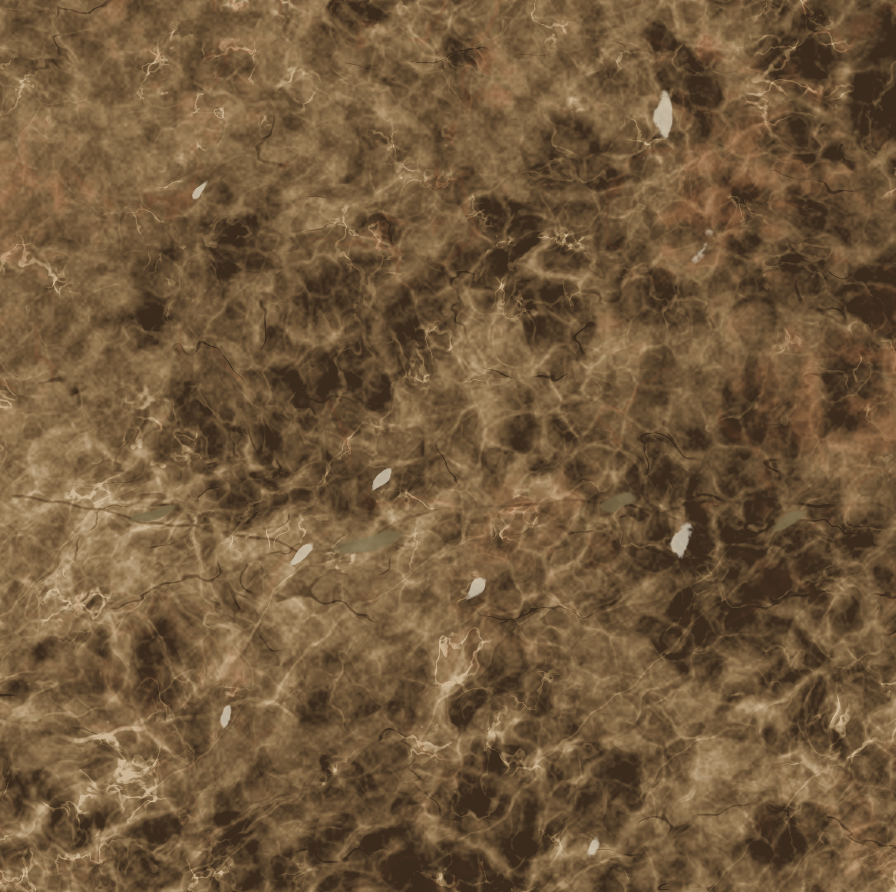
Reproduce this texture procedurally as a Shadertoy shader.

```glsl
// Polished brown breccia marble: dark angular clasts in a tan, crackled ground.
// Cell noise at three sizes makes the clasts, noise contours make veins and
// cracks, and one scalar tone is finally mapped through a brown colour ramp.

const vec3 UMBER = vec3(0.23, 0.17, 0.115);
const vec3 BROWN = vec3(0.44, 0.34, 0.22);
const vec3 TAN   = vec3(0.59, 0.48, 0.33);
const vec3 CREAM = vec3(0.80, 0.71, 0.58);
const vec3 RUST  = vec3(0.53, 0.32, 0.20);
const vec3 OLIVE = vec3(0.49, 0.43, 0.30);
const vec3 CALCITE = vec3(0.84, 0.80, 0.72);

float hash(vec2 p) {
    vec3 q = fract(p.xyx * 0.1031);
    q += dot(q, q.yzx + 33.33);
    return fract((q.x + q.y) * q.z);
}

float noise(vec2 p) {
    vec2 i = floor(p), f = fract(p);
    f = f * f * (3.0 - 2.0 * f);
    vec2 e = vec2(1.0, 0.0);
    return mix(mix(hash(i), hash(i + e.xy), f.x),
               mix(hash(i + e.yx), hash(i + e.xx), f.x), f.y);
}

float fbm(vec2 p) {
    float sum = 0.0, amp = 0.516;
    for (int i = 0; i < 5; i++) {
        sum += amp * noise(p);
        p = mat2(1.6, 1.2, -1.2, 1.6) * p + 17.3;
        amp *= 0.5;
    }
    return sum;
}

vec2 rotate(vec2 p, float angle) {
    float c = cos(angle), s = sin(angle);
    return vec2(c * p.x + s * p.y, c * p.y - s * p.x);
}

// x: gap between the two nearest cell centres, y: random value of the cell
vec2 cells(vec2 p) {
    vec2 base = floor(p);
    float near = 9.0, second = 9.0, id = 0.0;
    for (int y = -1; y <= 1; y++)
    for (int x = -1; x <= 1; x++) {
        vec2 cell = base + vec2(x, y);
        vec2 centre = cell + vec2(hash(cell), hash(cell + 57.0));
        float d = distance(p, centre);
        second = min(second, max(d, near));
        if (d < near) { near = d; id = hash(cell + 113.0); }
    }
    return vec2(second - near, id);
}

// x: dark fragment, present where the region value is high, y: its pale rim
vec2 clasts(vec2 p, float region) {
    vec2 c = cells(p);
    float present = smoothstep(0.42, 0.58, region + 0.4 * (c.y - 0.5));
    return vec2(smoothstep(0.04, 0.24, c.x) * present, 1.0 - smoothstep(0.01, 0.09, c.x));
}

// Thin line along a noise contour
float thread(vec2 p, float width) {
    return 1.0 - smoothstep(0.2 * width, width, abs(fbm(p) - 0.5));
}

// Ellipse with a ragged rim
float blot(vec2 p, vec2 centre, vec2 radii, float angle, float ragged) {
    float d = length(rotate(p - centre, angle) / radii);
    return 1.0 - smoothstep(0.6, 1.0, d + ragged * (fbm(p * 42.0) - 0.5));
}

// Height of a wandering, nearly level seam
float seam(float x, float height, float seed) {
    return height + 0.20 * (fbm(vec2(x * 3.0, seed)) - 0.5);
}

vec3 stoneRamp(float tone) {
    vec3 c = mix(UMBER, BROWN, clamp((tone - 0.23) / 0.21, 0.0, 1.0));
    c = mix(c, TAN, clamp((tone - 0.44) / 0.15, 0.0, 1.0));
    return mix(c, CREAM, clamp((tone - 0.59) / 0.21, 0.0, 1.0));
}

void mainImage(out vec4 fragColor, in vec2 fragCoord) {
    vec2 p = fragCoord / iResolution.y;
    vec2 bend = vec2(fbm(p * 6.0), fbm(p * 6.0 + 31.0)) - 0.5;
    vec2 jag = vec2(noise(p * 55.0), noise(p * 55.0 + 19.0)) - 0.5;
    vec2 q = p + 0.07 * bend + 0.008 * jag;
    float lower = smoothstep(0.62, 0.25, p.y);

    // Cloudy ground and three sizes of clasts
    float region = fbm(p * 3.4 + 8.0);
    float cloud = fbm(q * 6.0 + 40.0);
    float mottle = fbm(q * 48.0 + 3.0);
    vec2 big = clasts(q * 10.0, region);
    vec2 small = clasts(rotate(q, 0.5) * 23.0 + 5.0, 0.75 * region + 0.25 * cloud);
    vec2 tiny = clasts(rotate(q, 1.1) * 47.0 + 9.0, 0.4 * region + 0.6 * cloud);
    float tone = 0.510 + 0.28 * (cloud - 0.5) + 0.36 * (mottle - 0.5);
    tone -= 0.14 * big.x + 0.10 * small.x + 0.06 * tiny.x;

    // Diagonal brushing, strongest in the lower half
    vec2 slant = rotate(q, 0.72);
    float streak = fbm(slant * vec2(13.0, 62.0)) - 0.5;
    tone += streak * mix(0.10, 0.30, lower);
    tone += 0.09 * lower * thread(slant * vec2(3.5, 15.0) + 12.0, 0.025);

    // Tan network, broken cream hairlines and dark cracks
    float patches = smoothstep(0.48, 0.62, fbm(p * 10.0 + 70.0));
    float breaks = smoothstep(0.40, 0.60, noise(p * 34.0 + 11.0));
    tone += 0.07 * big.y * patches + 0.05 * small.y * breaks;
    tone += 0.09 * thread(q * 19.0 + 20.0, 0.035) * (0.3 + big.x);
    tone += 0.20 * thread(p * 15.0 + 50.0, 0.024) * patches * breaks;
    tone += 0.17 * thread(q * 27.0 + 90.0, 0.032) * patches * breaks;
    tone -= 0.15 * thread(q * vec2(5.0, 8.0) + 61.0, 0.009) * (1.0 - patches) * breaks;

    // Pale middle seam with a crack, and a lower chalky one
    float middle = p.y - seam(p.x, 0.42, 4.3);
    float chalk = p.y - seam(p.x, 0.22, 9.7);
    tone += 0.08 * exp(-pow(middle / 0.045, 2.0)) * smoothstep(0.4, 0.6, cloud);
    tone -= 0.14 * (1.0 - smoothstep(0.0006, 0.0025, abs(middle))) * (0.3 + 0.7 * breaks);
    float chalkLine = 1.0 - smoothstep(0.001, 0.004, abs(chalk));
    tone += 0.22 * chalkLine * smoothstep(0.4, 0.25, p.x) * (0.3 + 0.7 * breaks);

    // Fine crystal grain
    tone += 0.10 * (noise(p * 270.0) - 0.5) + 0.06 * (noise(p * 130.0) - 0.5);
    vec3 color = stoneRamp(tone);

    // Rusty stains and veins, mostly in the upper half
    float rust = smoothstep(0.54, 0.74, 0.6 * fbm(q * 5.0 + 25.0) + 0.4 * mottle);
    rust += 0.7 * thread(q * 8.0 + 33.0, 0.025) * breaks;
    color = mix(color, RUST * (0.5 + tone), 0.45 * clamp(rust * (1.0 - 0.5 * lower), 0.0, 1.0));

    // Olive lenses in the middle seam
    for (int i = 0; i < 4; i++) {
        float x = 0.12 + 0.25 * float(i) + 0.1 * hash(vec2(i, 21));
        vec2 centre = vec2(x, seam(x, 0.42, 4.3));
        float size = mix(0.025, 0.055, hash(vec2(i, 35)));
        float lens = blot(p + 0.08 * bend, centre, size * vec2(1.0, 0.33), 0.3, 0.6);
        color = mix(color, OLIVE + 0.15 * (mottle - 0.5), 0.85 * lens);
    }

    // Scattered white calcite flecks
    for (int i = 0; i < 9; i++) {
        vec2 centre = vec2(hash(vec2(i, 3)), hash(vec2(i, 47)));
        float size = mix(0.010, 0.030, hash(vec2(i, 88)));
        float fleck = blot(p + 0.06 * bend, centre, size * vec2(1.0, 0.35), 1.1, 2.2);
        color = mix(color, CALCITE, 0.8 * fleck);
    }
    fragColor = vec4(clamp(color, 0.0, 1.0), 1.0);
}
```
